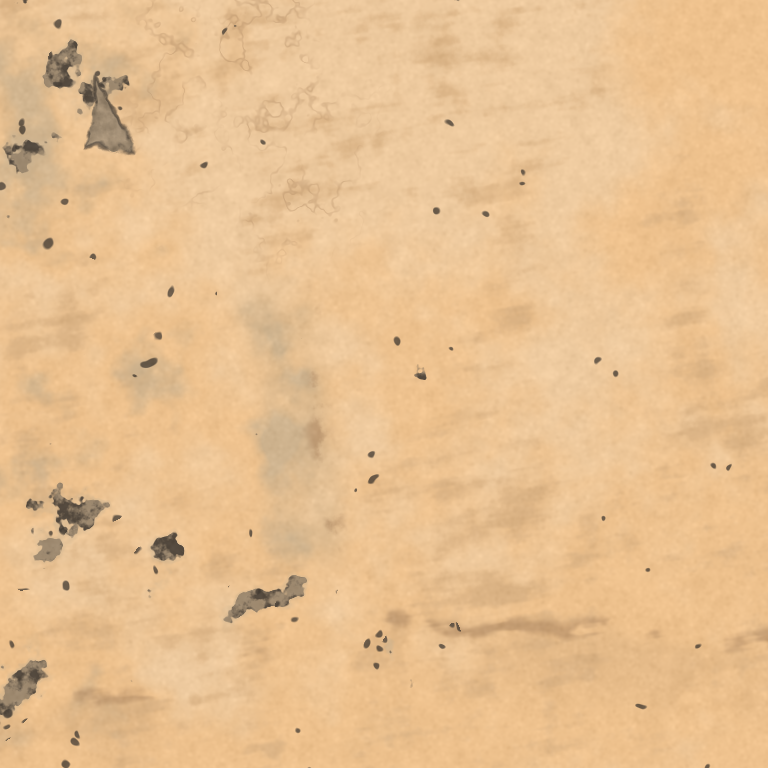
Give the GLSL for this texture, as a Shadertoy shader.

```glsl
// Weathered cream plaster: soft warm mottling, faint brushed streaks, a tan ridge
// low down, and grey chips and specks gathered on the left. Everything is layered
// from one cellular noise that sums randomly weighted round kernels.

const vec3 PALE  = vec3(0.935, 0.795, 0.625);
const vec3 WARM  = vec3(0.935, 0.760, 0.555);
const vec3 TAN   = vec3(0.835, 0.680, 0.500);
const vec3 ASH   = vec3(0.780, 0.690, 0.560);
const vec3 BROWN = vec3(0.690, 0.540, 0.390);
const vec3 STONE = vec3(0.600, 0.525, 0.430);
const vec3 SOOT  = vec3(0.250, 0.220, 0.190);

const int   CHIP_CLUSTERS = 12;
const int   LOW_CLUSTERS  = 9;      // the rest sit near the upper left corner
const float CLUSTER_SIZE  = 0.044;
const float CHIP_SCALE    = 27.0;
const float SPECK_SCALE   = 48.0;
const float GRAIN         = 0.016;

vec3 hash3(vec2 cell) {
    uvec3 v = uvec3(ivec3(ivec2(cell), 17)) * 1664525u + 1013904223u;
    v.x += v.y * v.z; v.y += v.z * v.x; v.z += v.x * v.y;
    v ^= v >> 16u;
    v.x += v.y * v.z; v.y += v.z * v.x; v.z += v.x * v.y;
    return vec3(v >> 8u) / 16777216.0;
}

// Cellular noise, roughly -1 to 1
float cellNoise(vec2 p) {
    vec2 base = floor(p);
    float sum = 0.0;
    for (int j = -1; j <= 1; j++)
    for (int i = -1; i <= 1; i++) {
        vec2 cell = base + vec2(i, j);
        vec3 h = hash3(cell);
        vec2 d = p - cell - h.xy;
        float k = max(0.0, 1.0 - dot(d, d));
        sum += (2.0 * h.z - 1.0) * k * k * k;
    }
    return sum;
}

float fbm(vec2 p) {
    float sum = 0.0, amp = 1.0;
    for (int i = 0; i < 4; i++) {
        sum += amp * cellNoise(p);
        p = mat2(1.6, 1.2, -1.2, 1.6) * p + 7.3;
        amp *= 0.55;
    }
    return sum;
}

// Stretched noise that keeps its direction through the octaves
float streaks(vec2 p) {
    return cellNoise(p) + 0.6 * cellNoise(p * 2.1 + 31.0) + 0.35 * cellNoise(p * 4.3 + 57.0);
}

// Soft density of the places where chips gather
float chipDensity(vec2 p) {
    float density = 0.0;
    for (int i = 0; i < CHIP_CLUSTERS; i++) {
        float f = fract(float(i) * 0.618 + 0.03);
        float g = fract(float(i) * 0.414 + 0.10);
        vec2 center = i < LOW_CLUSTERS ? vec2(0.62 * pow(f, 1.6), 0.07 + 0.27 * g)
                                       : vec2(0.15 * f, 0.75 + 0.2 * g);
        vec2 q = p - center;
        q = vec2(dot(q, vec2(0.6, 0.8)) * 0.75, dot(q, vec2(0.8, -0.6)) * 1.2);
        float size = CLUSTER_SIZE * (1.0 - 1.1 * center.x);
        density = max(density, exp(-dot(q, q) / (size * size)));
    }
    return density;
}

// Small dark dots, one candidate per cell
float specks(vec2 p, float chance) {
    vec2 base = floor(p);
    float mask = 0.0;
    for (int j = -1; j <= 1; j++)
    for (int i = -1; i <= 1; i++) {
        vec2 cell = base + vec2(i, j);
        vec3 h = hash3(cell + 211.0);
        float radius = 0.06 + 0.16 * fract(h.z * 57.0);
        float dot_ = 1.0 - smoothstep(radius, radius + 0.14, length(p - cell - h.xy));
        mask = max(mask, dot_ * step(h.z, chance));
    }
    return mask;
}

void mainImage(out vec4 fragColor, in vec2 fragCoord) {
    vec2 uv = fragCoord / iResolution.y;
    float broad = fbm(uv * 4.0);
    float mid = fbm(uv * 13.0 + 40.0);
    float fine = fbm(uv * 55.0 + 90.0);
    vec2 p = uv + 0.012 * vec2(mid, fbm(uv * 11.0 + 65.0));
    float left = 1.0 - smoothstep(0.2, 0.6, uv.x);

    // Warm and pale ground
    float warmth = 0.5 * broad + 0.25 * mid + 0.7 * (0.47 - uv.y) + 0.15 * left;
    vec3 col = mix(PALE, WARM, smoothstep(-0.35, 0.35, warmth));

    // Brushed streaks, both ways, and blotches
    float across = streaks(vec2(uv.x * 9.0, (uv.y - 0.15 * uv.x) * 46.0));
    float down = streaks(vec2(uv.x * 17.0, uv.y * 4.0) + 20.0);
    float stain = 0.35 * across + 0.3 * down + 0.35 * mid + 0.25 * fine - 0.2 * broad;
    col = mix(col, TAN, 0.85 * smoothstep(0.05, 0.85, stain));

    // Ashen column and a few loose grey patches
    float columnX = 0.38 + 0.12 * (0.45 - p.y);
    float column = (1.0 - smoothstep(0.025, 0.07, abs(p.x - columnX)))
                 * smoothstep(0.24, 0.32, p.y) * (1.0 - smoothstep(0.58, 0.64, p.y));
    float ash = column * (0.55 + 0.5 * mid) + left * smoothstep(0.3, 1.1, broad + 0.5 * mid);
    col = mix(col, ASH, clamp(0.75 * ash, 0.0, 0.8));
    float edge = column * smoothstep(0.02, 0.045, p.x - columnX);
    col = mix(col, BROWN, edge * smoothstep(0.0, 0.8, mid + 0.5 * fine));

    // Ridge with a dull slope below it
    float ridge = p.y - 0.09 - 0.1 * smoothstep(0.1, 0.5, p.x) + 0.03 * smoothstep(0.5, 1.0, p.x);
    float slope = smoothstep(-0.13, -0.02, ridge) * (1.0 - smoothstep(-0.02, 0.01, ridge));
    col = mix(col, TAN, 0.4 * slope * smoothstep(-0.4, 0.5, broad + mid));
    float lip = 1.0 - smoothstep(0.003, 0.016, abs(ridge));
    col = mix(col, BROWN, 0.6 * lip * smoothstep(0.0, 0.7, mid + 0.5 * across));

    // Hairline wrinkles at the upper middle
    float wrinkleArea = smoothstep(0.6, 0.75, uv.y) * (1.0 - smoothstep(0.1, 0.2, abs(uv.x - 0.33)));
    float wrinkle = 1.0 - smoothstep(0.0, 0.13, abs(fbm(uv * 19.0 + 120.0)));
    col = mix(col, BROWN, 0.35 * wrinkle * wrinkleArea * smoothstep(-0.4, 0.5, mid));

    // Chips and specks
    float density = chipDensity(p);
    float chipField = 1.15 * density + 0.75 * fbm(uv * CHIP_SCALE + 150.0) - 0.95 - 0.4 * uv.x;
    float chip = smoothstep(0.0, 0.14, chipField);
    vec3 chipColor = mix(STONE, SOOT, smoothstep(-0.3, 0.7, fine));
    col = mix(col, ASH, 0.5 * smoothstep(-0.35, 0.0, chipField) * density);
    col = mix(col, chipColor, 0.9 * chip);
    float chance = 0.012 + 0.05 * left * smoothstep(-0.2, 0.6, broad) + 0.25 * density;
    col = mix(col, SOOT, 0.75 * specks(p * SPECK_SCALE, chance));

    // Grey wedge with a sooty rim
    vec2 q = p - vec2(0.142, 0.795);
    float wedge = max(abs(q.x + 0.1 * q.y) - 0.034 + 0.32 * q.y, -q.y) + 0.003 * fine;
    float rim = 1.0 - smoothstep(0.001, 0.005, abs(wedge));
    col = mix(col, STONE * (1.0 + 0.12 * fine), 1.0 - smoothstep(-0.002, 0.002, wedge));
    col = mix(col, SOOT, 0.65 * rim * smoothstep(-0.6, 0.3, mid + fine));

    // Fine grain
    col += GRAIN * (fine + cellNoise(uv * 190.0));
    fragColor = vec4(clamp(col, 0.0, 1.0), 1.0);
}
```
